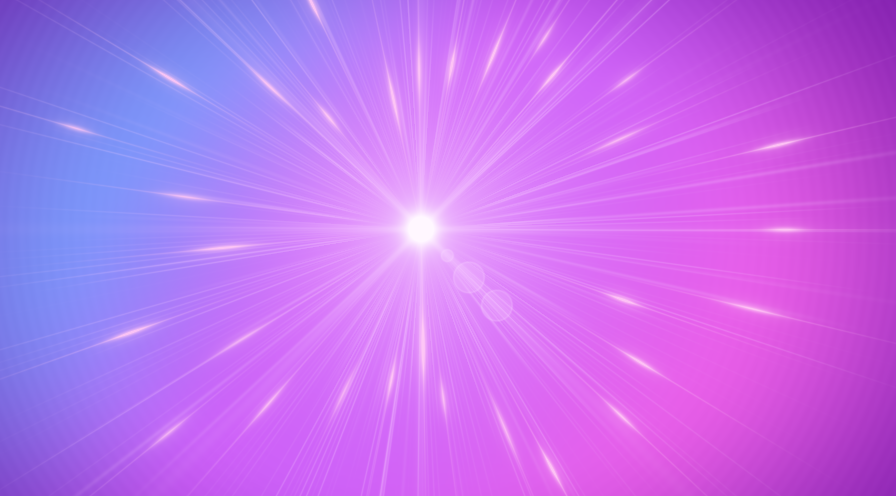
Give the GLSL for this background, as a WebGL 2 fragment shader.

```glsl
#version 300 es
precision highp float;

uniform vec2 u_resolution;
out vec4 outColor;

const float TAU = 6.2831853;

// Palette
const vec3 BLUE = vec3(0.48, 0.59, 0.98);
const vec3 VIOLET = vec3(0.80, 0.37, 0.97);
const vec3 PINK = vec3(0.92, 0.37, 0.91);
const vec3 DEEP = vec3(0.42, 0.07, 0.63);
const vec3 GLOW = vec3(0.93, 0.65, 1.0);
const vec3 RAY = vec3(0.97, 0.80, 1.0);
const vec3 GLINT = vec3(1.0, 0.78, 0.96);

// Layout: CENTER in canvas fractions, lengths in canvas heights
const vec2 CENTER = vec2(0.470, 0.538);
const vec2 VIGNETTE_CENTER = vec2(0.46, 0.46);
const float VIGNETTE = 0.80;
const float CORE_RADIUS = 0.034;
const float SPOKES = 8.0;
const float FINE_RAYS = 300.0;
const float BOLD_RAYS = 64.0;
const int GLINTS = 31;
const int LENSES = 3;
const float LENS_ANGLE = -0.79;

float hash(float n) {
  return fract(sin(n * 127.1 + 3.7) * 4375.85);
}

vec2 direction(float angle) {
  return vec2(cos(angle), sin(angle));
}

float gauss(float x, float width) {
  return exp(-x * x / (width * width));
}

// Blue to violet to pink, darkened toward the corners
vec3 backdrop(vec2 uv) {
  float toViolet = smoothstep(0.08, 0.46, uv.x - 0.38 * (uv.y - 0.62));
  float toPink = smoothstep(0.50, 0.95, uv.x + 0.35 * (0.5 - uv.y));
  vec3 color = mix(mix(BLUE, VIOLET, toViolet), PINK, toPink);
  float edge = length((uv - VIGNETTE_CENTER) * vec2(1.0, 0.8));
  return mix(color, DEEP, VIGNETTE * smoothstep(0.34, 0.74, edge));
}

// Thin radial lines, one per angular cell, with varied strength
float rays(float angle, float r, float count, float width, float seed) {
  float turn = fract(angle / TAU) * count;
  float id = floor(turn);
  float offset = fract(turn) - 0.5 - 0.5 * (hash(id + seed) - 0.5);
  float strength = pow(hash(id + seed + 41.0), 2.0);
  float reach = 0.35 + 0.9 * hash(id + seed + 83.0);
  float fade = smoothstep(0.04, 0.2, r) * (1.0 - smoothstep(0.5 * reach, reach, r));
  return strength * fade * gauss(offset * TAU / count * r, width);
}

// Broad beams of the central star
float star(vec2 p, float r) {
  float beams = 0.0;
  for (float i = 0.0; i < SPOKES; i++) {
    vec2 dir = direction(i * TAU / SPOKES);
    float along = dot(p, dir);
    float across = dot(p, vec2(-dir.y, dir.x));
    beams += step(0.0, along) * gauss(across, 0.007 + 0.008 * r) * exp(-3.2 * r);
  }
  return beams;
}

// Bright dashes flying outward, each on a faint long thread
float glints(vec2 p, float pixel) {
  float light = 0.0;
  for (int i = 0; i < GLINTS; i++) {
    float id = float(i);
    float angle = (id + 0.7 * (hash(id) - 0.5)) * TAU / float(GLINTS);
    vec2 dir = direction(angle);
    float start = 0.46 + 0.12 * cos(2.0 * angle) + 0.36 * (hash(id + 50.0) - 0.5);
    float along = dot(p, dir) - start;
    float across = dot(p, vec2(-dir.y, dir.x));
    float size = 0.03 + 0.03 * hash(id + 90.0);
    float power = 0.4 + 0.45 * hash(id + 130.0);
    float dash = gauss(along, size) * gauss(across, 0.0055);
    float halo = 0.28 * gauss(along, 1.3 * size) * gauss(across, 0.02);
    float thread = 0.40 * gauss(along, 0.25) * gauss(across, max(0.0018, 0.7 * pixel));
    light += power * (dash + halo + thread);
  }
  return light;
}

// Translucent discs with a brighter rim
float lenses(vec2 p, float pixel) {
  float light = 0.0;
  for (int i = 0; i < LENSES; i++) {
    float n = float(i);
    float offset = 0.075 + 0.053 * n + 0.009 * n * n;
    float radius = min(0.012 + 0.019 * n, 0.031);
    float d = length(p - offset * direction(LENS_ANGLE)) - radius;
    float disc = 1.0 - smoothstep(-pixel, pixel, d);
    light += 0.20 * disc + 0.22 * gauss(d, max(0.002, pixel));
  }
  return light;
}

void main() {
  vec2 uv = gl_FragCoord.xy / u_resolution;
  float pixel = 1.0 / u_resolution.y;
  vec2 p = (uv - CENTER) * vec2(u_resolution.x / u_resolution.y, 1.0);
  float r = length(p);
  float angle = atan(p.y, p.x);

  // Backdrop, soft glow and faint outer ripples
  vec3 color = mix(backdrop(uv), GLOW, 0.55 * gauss(r, 0.34));
  color += 0.004 * sin(r * TAU * 45.0) * smoothstep(0.4, 0.9, r);

  // Ray burst
  float burst = 0.26 * rays(angle, r, FINE_RAYS, max(0.0018, 0.6 * pixel), 7.0);
  burst += 0.28 * rays(angle, r, BOLD_RAYS, 0.002 + 0.003 * r, 211.0);
  burst += 0.46 * star(p, r);
  color = mix(color, RAY, clamp(burst, 0.0, 1.0));

  // Glints, lens discs and the white core
  color = mix(color, GLINT, clamp(glints(p, pixel), 0.0, 0.95));
  color = mix(color, RAY, clamp(lenses(p, pixel), 0.0, 1.0));
  float core = 0.75 * gauss(r, CORE_RADIUS) + 0.75 * exp(-12.0 * r);
  color = mix(color, vec3(1.0, 0.97, 1.0), clamp(core, 0.0, 1.0));
  outColor = vec4(clamp(color, 0.0, 1.0), 1.0);
}
```
